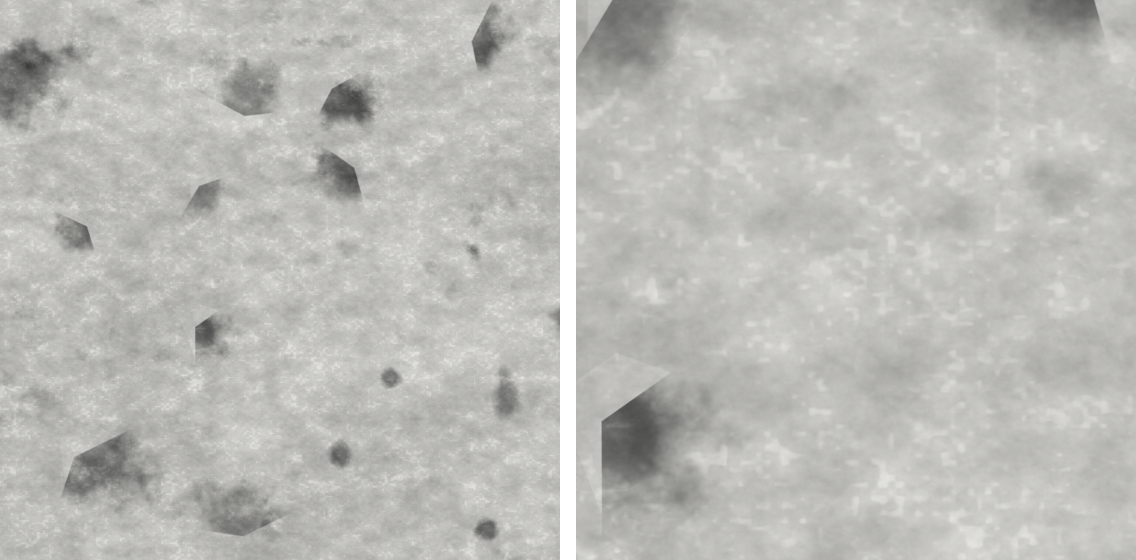
Left: the whole. Right: its middle third, enlarged.
Write a Shadertoy shader that draws this texture.

```glsl
const vec3 STONE_TINT = vec3(1.0, 0.998, 0.977);
const float STONE_TONE = 0.744;
const float CLOUD_CONTRAST = 0.15;
const float MOTTLE_CONTRAST = 0.20;
const float GRAIN_CONTRAST = 0.045;
const float FLECK_LIGHT = 0.06;
const float FRECKLE_DARK = 0.12;
const float STAIN_DARK = 0.40;
const float SHARD_LIGHT = 0.035;
const float STAIN_CELLS = 4.0;
const float STAIN_MIN = 0.016;
const float STAIN_MAX = 0.076;
const float CHIPPED_SIZE = 0.036;
const float TAU = 6.2832;

float hash(vec2 p) {
    return fract(sin(dot(p, vec2(127.1, 311.7))) * 43758.5453);
}

float noise(vec2 p) {
    vec2 cell = floor(p);
    vec2 f = fract(p);
    f = f * f * (3.0 - 2.0 * f);
    float low = mix(hash(cell), hash(cell + vec2(1, 0)), f.x);
    float high = mix(hash(cell + vec2(0, 1)), hash(cell + vec2(1, 1)), f.x);
    return mix(low, high, f.y);
}

float fbm(vec2 p) {
    const mat2 TURN = mat2(0.8, 0.6, -0.6, 0.8);
    float sum = 0.0;
    float weight = 0.5;
    for (int i = 0; i < 5; i++) {
        sum += weight * noise(p);
        p = TURN * p * 2.03 + 17.3;
        weight *= 0.55;
    }
    return sum / 1.055;
}

vec2 direction(float angle) {
    return vec2(cos(angle), sin(angle));
}

// Returns stain darkness in x and pale shard coverage in y.
vec2 stain(vec2 p, vec2 cell, float ragged, float pixel) {
    float sizePick = hash(cell + 3.1);
    float size = mix(STAIN_MIN, STAIN_MAX, sizePick);
    vec2 jitter = vec2(hash(cell + 5.7), hash(cell + 9.2)) - 0.5;
    vec2 d = p - (cell + 0.5 + 0.6 * jitter) / STAIN_CELLS;

    // Ragged, stretched body
    vec2 axis = direction(TAU * hash(cell + 12.4));
    vec2 q = vec2(dot(d, axis), dot(d, vec2(-axis.y, axis.x)));
    q.x /= mix(1.0, 1.5, hash(cell + 15.8));
    float reach = length(q) / size + (ragged - 0.5) * 1.5;
    float body = 1.0 - smoothstep(0.35, 1.2, reach);
    body *= mix(0.6, 1.0, hash(cell + 18.6));

    // Straight chipped edges
    float shard = 0.0;
    if (size > CHIPPED_SIZE && hash(cell + 21.3) < 0.75) {
        float angle = TAU * hash(cell + 24.9);
        vec2 normal = direction(angle);
        vec2 sideNormal = direction(angle + mix(0.4, 1.1, hash(cell + 27.5)));
        float offset = size * mix(0.15, 0.5, hash(cell + 30.2));
        float cut = max(dot(d, normal) - offset, dot(d, sideNormal) - offset * 1.2);
        body *= 1.0 - smoothstep(-pixel, pixel, cut);

        float along = dot(d, vec2(-normal.y, normal.x));
        float outer = max(cut - size * 0.55, abs(along) + cut * 0.7 - size * 0.8);
        float inside = max(-cut, outer);
        shard = 1.0 - smoothstep(-pixel, pixel, inside);
        shard *= step(0.5, hash(cell + 33.7));
    }
    return vec2(body, shard) * step(0.08, hash(cell + 36.1));
}

void mainImage(out vec4 fragColor, in vec2 fragCoord) {
    vec2 p = fragCoord / iResolution.y;
    float pixel = 1.0 / iResolution.y;

    // Weathered plaster
    float cloud = fbm(p * vec2(5.0, 9.0) + 2.7);
    float mottle = fbm(p * vec2(28.0, 42.0) + 31.4);
    float grain = fbm(p * vec2(150.0, 180.0) + 8.6);
    float tone = STONE_TONE + CLOUD_CONTRAST * (cloud - 0.5);
    tone += MOTTLE_CONTRAST * (mottle - 0.5);
    tone += GRAIN_CONTRAST * 2.0 * (grain - 0.5);

    // Pale flecks and hairline scratches
    float wear = smoothstep(0.45, 0.7, fbm(p * 9.0 + 52.1));
    float fleck = smoothstep(0.58, 0.78, noise(p * vec2(190.0, 230.0)) * 0.5 + mottle * 0.5);
    float vein = abs(fbm(p * vec2(7.0, 11.0) + 71.8) - 0.5);
    float scratch = (1.0 - smoothstep(0.0, 0.012, vein)) * wear * grain;
    tone += FLECK_LIGHT * (fleck + scratch);

    // Small soft freckles, gathered in patches
    float patches = smoothstep(0.42, 0.65, fbm(p * 4.5 + 93.5));
    float freckle = smoothstep(0.56, 0.78, fbm(p * vec2(21.0, 25.0) + 14.9));
    tone -= FRECKLE_DARK * freckle * patches;

    // Scattered dark stains
    float ragged = fbm(p * 22.0 + 43.2);
    vec2 marks = vec2(0.0);
    vec2 home = floor(p * STAIN_CELLS);
    for (int y = -1; y <= 1; y++) {
        for (int x = -1; x <= 1; x++) {
            marks = max(marks, stain(p, home + vec2(x, y), ragged, pixel));
        }
    }
    float smoke = mix(0.55, 1.2, fbm(p * 34.0 + 64.3));
    tone -= STAIN_DARK * marks.x * smoke;
    tone += SHARD_LIGHT * marks.y * (1.0 - marks.x);

    fragColor = vec4(clamp(tone, 0.0, 1.0) * STONE_TINT, 1.0);
}
```
